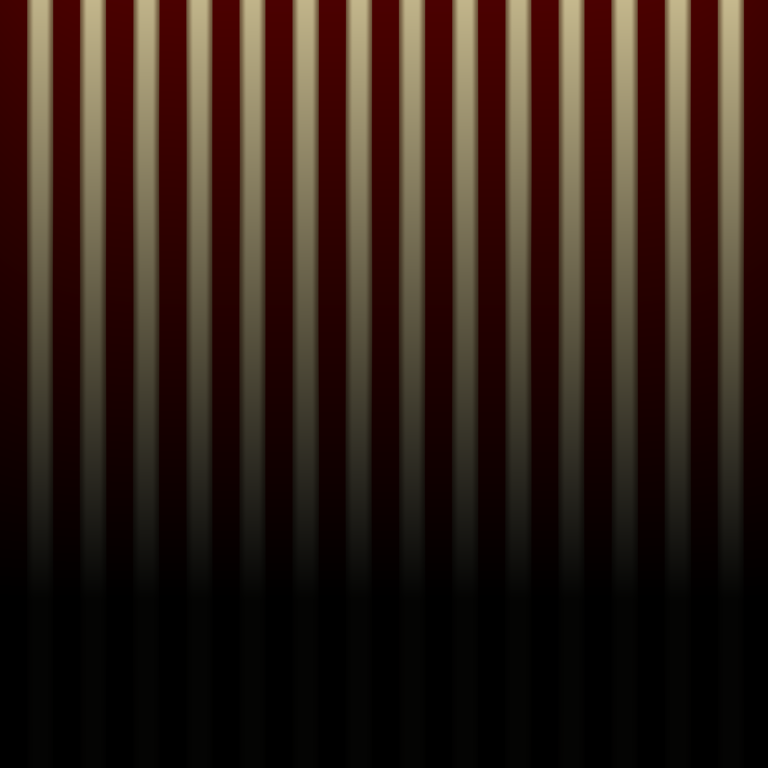
A three.js fragment shader for this pattern:

```glsl
// Fourteen upright cream bars on deep red, fading linearly into black.
// Each bar is a distance band with darkened rims; noise gives the edges
// a slight hand-cut drift, and a soft vignette dims the outer red.
varying vec2 vUv;

const float BARS = 14.0;
const float PERIOD = 0.0692;
const float FIRST_CENTER = 0.0521;
const float HALF_WIDTH = 0.0169;
const float EDGE_SOFTNESS = 0.0011;
const float FADE_START = 0.22;

const vec3 CREAM = vec3(0.745, 0.695, 0.535);
const vec3 RED = vec3(0.295, 0.004, 0.002);
const vec3 RIM_TINT = vec3(0.60, 0.51, 0.46);
const vec3 CREAM_RESIDUE = vec3(0.016, 0.016, 0.009);

float hash(vec2 p) {
  return fract(sin(dot(p, vec2(127.1, 311.7))) * 43758.5);
}

// Smooth one-dimensional noise, with a separate sequence for each seed
float noise(float x, float seed) {
  float cell = floor(x);
  float t = smoothstep(0.0, 1.0, fract(x));
  return mix(hash(vec2(cell, seed)), hash(vec2(cell + 1.0, seed)), t);
}

// Distance inside the bar: positive within, negative outside
float barDepth(vec2 p, float index) {
  float center = FIRST_CENTER + index * PERIOD;
  float side = step(center, p.x);
  float drift = noise(p.y * 5.0, index * 2.0 + side) - 0.5;
  return HALF_WIDTH - abs(p.x - center) + drift * 0.0009;
}

// Dark, warm rims that ease into the flat middle of a bar
vec3 rimShade(float depth) {
  return mix(RIM_TINT, vec3(1.0), smoothstep(0.0, 0.0095, depth));
}

float fade(float height) {
  return clamp((height - FADE_START) / (1.0 - FADE_START), 0.0, 1.0);
}

float vignette(float x) {
  float offset = abs(x - 0.5) * 2.0;
  return 1.0 - 0.14 * pow(offset, 6.0);
}

void main() {
  float index = clamp(floor((vUv.x - FIRST_CENTER) / PERIOD + 0.5), 0.0, BARS - 1.0);
  float depth = barDepth(vUv, index);
  float coverage = smoothstep(-EDGE_SOFTNESS, EDGE_SOFTNESS, depth);

  // Vertical light, with a small change of strength between bars
  float light = fade(vUv.y);
  float strength = 0.98 + 0.04 * hash(vec2(index, 9.0));
  vec3 red = RED * light * vignette(vUv.x);
  vec3 cream = (CREAM * light * strength + CREAM_RESIDUE) * rimShade(depth);

  // The lowest light loses some of its warmth
  float gray = dot(cream, vec3(0.333));
  cream = mix(cream, vec3(gray), 0.4 * (1.0 - smoothstep(0.0, 0.45, light)));

  gl_FragColor = vec4(mix(red, cream, coverage), 1.0);
}
```
